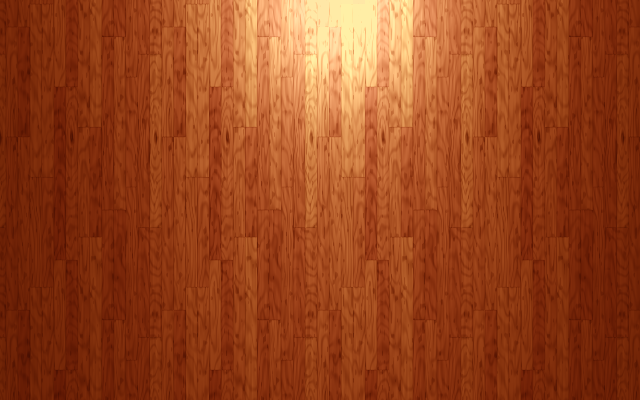
Reproduce this texture procedurally as a Shadertoy shader.

```glsl
// Layout, in units of the canvas height
const float COLUMNS = 13.0;           // planks in one horizontal repeat
const float PLANK_WIDTH = 0.02994;
const float START_X = 0.344;          // left edge of a repeat
const float PERIOD_Y = 0.708;         // vertical repeat
const float FIRST_JOINT = 0.609;      // as fractions of PERIOD_Y
const float LONG_BOARD = 0.612;
const float STAGGER = 0.177;
const float SEAM_HALF = 0.0007;
const float KNOT_Y = 0.656;

// Strength of each layer, in steps of light
const float TONE_VARIATION = 0.20;
const float RING_DARKNESS = 0.17;
const float FIBRE_DARKNESS = 0.16;
const float FLECK_DARKNESS = 0.16;
const float SEAM_DARKNESS = 0.24;
const float KNOT_DARKNESS = 0.35;
const float RING_FREQUENCY = 4.5;

// Wood colour as a quadratic in light
const vec3 WOOD_SHADE = vec3(0.35, 0.09, 0.01);
const vec3 WOOD_WARMTH = vec3(0.60, 0.27, 0.05);
const vec3 WOOD_GLOW = vec3(-0.02, 0.28, 0.34);
const vec2 LAMP = vec2(0.53, 1.0);    // as fractions of the canvas

float hash(vec2 p) {
    return fract(sin(dot(p, vec2(12.9898, 78.233))) * 43758.5453);
}

float noise(vec2 p) {
    vec2 i = floor(p), f = fract(p);
    f = f * f * (3.0 - 2.0 * f);
    return mix(mix(hash(i), hash(i + vec2(1, 0)), f.x),
               mix(hash(i + vec2(0, 1)), hash(i + vec2(1, 1)), f.x), f.y);
}

// Wide glow that weakens downwards, plus a hot spot at the top
float lampLight(vec2 uv) {
    vec2 d = uv - LAMP;
    float wide = exp(-pow(d.x / 0.40, 2.0)) * mix(0.30, 0.80, uv.y);
    float hot = 0.6 * exp(-dot(d / vec2(0.16, 0.30), d / vec2(0.16, 0.30)));
    return wide + hot;
}

// Darkening by rings, fibres and flecks; q is in plank widths
float grain(vec2 q, vec2 fromKnot, float stretch, float seed, float pixel) {
    vec2 shift = vec2(seed * 57.0, seed * 91.0);
    float warp = noise(q * vec2(2.5, 0.6) + shift) - 0.5;
    float radius = length(fromKnot * vec2(1.0, stretch)) + 0.28 * warp;
    float ring = abs(fract(radius * RING_FREQUENCY) - 0.5);
    float line = 1.0 - smoothstep(0.0, 0.14 + 0.5 * pixel * RING_FREQUENCY, ring);
    float fade = 0.4 + 0.6 * noise(q * vec2(1.5, 0.4) + shift + 13.0);
    float fibre = noise(q * vec2(8.0, 0.7) + shift + 29.0) - 0.5;
    float fleck = smoothstep(0.74, 0.92, noise(q * vec2(6.0, 1.6) + shift + 47.0));
    return RING_DARKNESS * (line * fade - 0.2)
         + FIBRE_DARKNESS * fibre + FLECK_DARKNESS * fleck;
}

void mainImage(out vec4 fragColor, in vec2 fragCoord) {
    vec2 uv = fragCoord / iResolution.xy;
    vec2 p = fragCoord / iResolution.y;
    float pixel = 1.0 / iResolution.y;

    // Plank column, then the long or short board within it
    float across = (p.x - START_X) / PLANK_WIDTH;
    float column = mod(floor(across), COLUMNS);
    float pairIndex = floor(column * 0.5);
    float joint = FIRST_JOINT + STAGGER * mod(pairIndex * 4.0, 7.0);
    float along = fract(p.y / PERIOD_Y - joint);
    float board = step(LONG_BOARD, along);
    float seed = hash(vec2(column + 1.0, board + 3.0));
    float seed2 = hash(vec2(column + 19.0, board + 7.0));

    // Centre of the rings: eye-shaped knots in two columns, arches elsewhere
    vec2 q = vec2(fract(across) - 0.5, along * PERIOD_Y / PLANK_WIDTH);
    float knotDy = (fract((p.y - KNOT_Y) / PERIOD_Y + 0.5) - 0.5) * PERIOD_Y / PLANK_WIDTH;
    bool knotty = column == 1.0 || column == 7.0;
    vec2 centre = vec2((seed - 0.5) * 1.1, mix(-2.0, 26.0, seed2));
    vec2 fromKnot = knotty ? vec2(q.x, knotDy) : q - centre;
    float stretch = knotty ? 0.24 : 0.11;

    // Light on the wood
    float light = lampLight(uv);
    float contrast = mix(0.55, 1.0, smoothstep(0.0, 0.6, light));
    float shade = TONE_VARIATION * (0.5 - seed2);
    shade += grain(q, fromKnot, stretch, seed, pixel / PLANK_WIDTH);
    if (knotty) {
        float core = length(fromKnot * vec2(1.0, stretch));
        shade += KNOT_DARKNESS * (1.0 - smoothstep(0.06, 0.20, core));
    }

    // Seams between columns and joints between boards
    float side = min(fract(across), 1.0 - fract(across)) * PLANK_WIDTH;
    float end = min(min(along, 1.0 - along), abs(along - LONG_BOARD)) * PERIOD_Y;
    float seam = 1.0 - smoothstep(SEAM_HALF - pixel, SEAM_HALF + pixel, min(side, end));
    shade += SEAM_DARKNESS * seam * (0.6 + 0.4 * seed);

    float t = clamp(light + 0.03 - shade * contrast, -0.3, 1.3);
    vec3 color = WOOD_SHADE + WOOD_WARMTH * t + WOOD_GLOW * t * t;
    color.g *= mix(0.93, 1.05, seed2);
    fragColor = vec4(clamp(color, 0.0, 1.0), 1.0);
}
```
